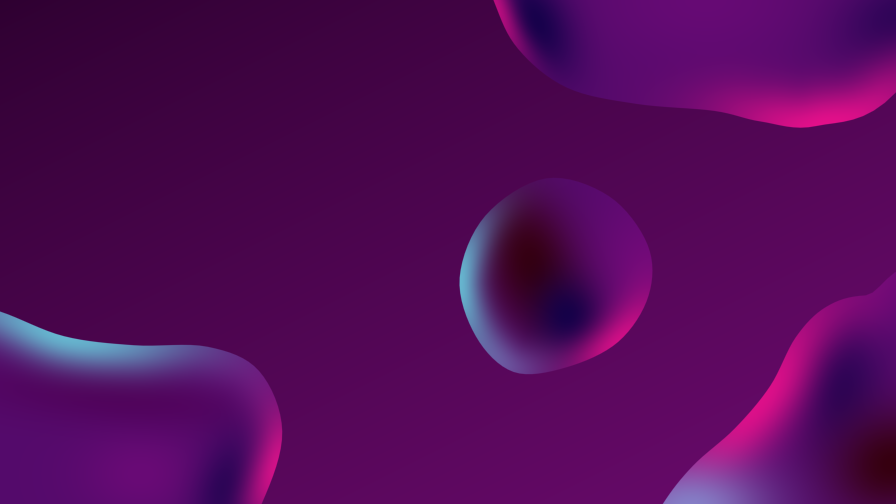
This background is drawn by a Shadertoy shader. Its source:

```glsl
const int KNOTS = 10;
const int STEPS = 8;
const vec3 TEAL = vec3(0.40, 0.71, 0.81);
const vec3 PINK = vec3(0.89, 0.06, 0.54);
const vec3 NAVY = vec3(0.06, 0.0, 0.28);
const vec3 MAROON = vec3(0.21, 0.0, 0.06);
const vec3 PURPLE = vec3(0.33, 0.04, 0.42);
const vec3 PLUM = vec3(0.31, 0.0, 0.34);
const vec3 VIOLET = vec3(0.43, 0.04, 0.47);
const vec3 LAVENDER = vec3(0.52, 0.50, 0.78);

// Catmull-Rom curve from b to c
vec2 spline(vec2 a, vec2 b, vec2 c, vec2 d, float t) {
    return b + 0.5 * t * (c - a + t * (2.0 * a - 5.0 * b + 4.0 * c - d
        + t * (3.0 * (b - c) + d - a)));
}

// Signed distance to a closed spline, negative inside
float blobDistance(vec2 p, vec2 knots[KNOTS]) {
    float nearest = 1e3, side = 1.0;
    vec2 start = knots[0];
    for (int i = 0; i < KNOTS; i++) {
        vec2 a = knots[(i + KNOTS - 1) % KNOTS], b = knots[i];
        vec2 c = knots[(i + 1) % KNOTS], d = knots[(i + 2) % KNOTS];
        for (int j = 1; j <= STEPS; j++) {
            vec2 end = spline(a, b, c, d, float(j) / float(STEPS));
            vec2 edge = end - start, w = p - start;
            vec2 gap = w - edge * clamp(dot(w, edge) / dot(edge, edge), 0.0, 1.0);
            nearest = min(nearest, dot(gap, gap));
            bool crosses = (start.y > p.y) != (end.y > p.y);
            if (crosses && w.x < edge.x * w.y / edge.y) side = -side;
            start = end;
        }
    }
    return side * sqrt(nearest);
}

// Soft elliptical spot, turned by an angle
float glow(vec2 p, vec2 centre, vec2 size, float angle) {
    float s = sin(angle), c = cos(angle);
    vec2 q = mat2(c, -s, s, c) * (p - centre) / size;
    return exp(-dot(q, q));
}

// Light that hugs the outline, fading with depth
float rim(float dist, float width) {
    float depth = min(dist, 0.0) / width;
    return exp(-depth * depth);
}

vec3 cover(vec3 below, vec3 above, float dist) {
    float soft = 0.75 / iResolution.y;
    return mix(above, below, smoothstep(-soft, soft, dist));
}

vec3 backdrop(vec2 p) {
    float t = clamp((0.45 * p.x + 0.9 * (1.0 - p.y)) / 1.7, 0.0, 1.0);
    return mix(vec3(0.18, 0.0, 0.19), vec3(0.42, 0.04, 0.43), pow(t, 0.87));
}

vec3 topBlob(vec2 p, float d) {
    vec3 col = mix(PURPLE, VIOLET, 0.7 * glow(p, vec2(1.40, 1.0), vec2(0.24, 0.14), 0.0));
    col = mix(col, NAVY, 0.6 * glow(p, vec2(1.79, 0.96), vec2(0.13, 0.09), 0.4));
    col = mix(col, NAVY, 0.92 * glow(p, vec2(1.06, 0.955), vec2(0.07, 0.12), 0.45));
    col = mix(col, PINK, 0.75 * rim(d, 0.035) * glow(p, vec2(0.98, 0.99), vec2(0.07, 0.13), 0.4));
    return mix(col, PINK, rim(d, 0.075) * glow(p, vec2(1.64, 0.75), vec2(0.22, 0.20), 0.0));
}

vec3 centreBlob(vec2 p, float d) {
    vec3 col = mix(PURPLE, VIOLET, glow(p, vec2(1.29, 0.47), vec2(0.13, 0.16), 0.0));
    col = mix(col, PLUM, 0.8 * glow(p, vec2(1.0, 0.48), vec2(0.08, 0.15), 0.0));
    col = mix(col, MAROON, glow(p, vec2(1.055, 0.475), vec2(0.085, 0.14), 0.3));
    col = mix(col, NAVY, 0.95 * glow(p, vec2(1.13, 0.365), vec2(0.065, 0.085), 0.4));
    col = mix(col, PINK, 0.9 * rim(d, 0.06) * glow(p, vec2(1.24, 0.31), vec2(0.12, 0.10), 0.6));
    col = mix(col, LAVENDER, 0.5 * rim(d, 0.06) * glow(p, vec2(0.99, 0.28), vec2(0.09, 0.08), 0.0));
    return mix(col, TEAL, rim(d, 0.047) * glow(p, vec2(0.91, 0.44), vec2(0.12, 0.15), 0.0));
}

vec3 leftBlob(vec2 p, float d) {
    vec3 col = mix(PURPLE, VIOLET, 0.8 * glow(p, vec2(0.28, 0.06), vec2(0.12, 0.09), 0.0));
    col = mix(col, PLUM, 0.9 * glow(p, vec2(0.22, 0.22), vec2(0.28, 0.06), -0.1));
    col = mix(col, NAVY, 0.65 * glow(p, vec2(0.45, 0.03), vec2(0.06, 0.11), -0.3));
    col = mix(col, VIOLET, 0.7 * rim(d, 0.08) * glow(p, vec2(0.50, 0.25), vec2(0.12, 0.10), 0.0));
    col = mix(col, PINK, 0.9 * rim(d, 0.05) * glow(p, vec2(0.56, 0.07), vec2(0.12, 0.12), 0.0));
    return mix(col, TEAL, rim(d, 0.06) * glow(p, vec2(0.13, 0.34), vec2(0.27, 0.20), 0.0));
}

vec3 rightBlob(vec2 p, float d) {
    vec3 col = mix(PURPLE, VIOLET, 0.8 * rim(d, 0.10));
    col = mix(col, NAVY, 0.65 * glow(p, vec2(1.66, 0.24), vec2(0.08, 0.12), -0.2));
    col = mix(col, MAROON, glow(p, vec2(1.77, 0.08), vec2(0.12, 0.10), 0.3));
    col = mix(col, PINK, 0.95 * rim(d, 0.08) * glow(p, vec2(1.51, 0.20), vec2(0.24, 0.12), 0.95));
    return mix(col, LAVENDER, glow(p, vec2(1.37, -0.01), vec2(0.15, 0.09), 0.0));
}

void mainImage(out vec4 fragColor, in vec2 fragCoord) {
    vec2 p = fragCoord / iResolution.y;

    // Outlines
    float top = blobDistance(p, vec2[KNOTS](
        vec2(0.979, 1.0), vec2(1.028, 0.903), vec2(1.125, 0.826), vec2(1.262, 0.794), vec2(1.417, 0.780),
        vec2(1.509, 0.759), vec2(1.620, 0.750), vec2(1.778, 0.817), vec2(1.99, 1.14), vec2(0.926, 1.16)));
    float centre = blobDistance(p, vec2[KNOTS](
        vec2(1.083, 0.646), vec2(1.208, 0.611), vec2(1.285, 0.514), vec2(1.287, 0.414), vec2(1.227, 0.322),
        vec2(1.123, 0.271), vec2(1.019, 0.262), vec2(0.944, 0.333), vec2(0.912, 0.449), vec2(0.963, 0.572)));
    float left = blobDistance(p, vec2[KNOTS](
        vec2(0.0, 0.382), vec2(0.127, 0.333), vec2(0.266, 0.315), vec2(0.412, 0.312), vec2(0.514, 0.264),
        vec2(0.560, 0.144), vec2(0.519, 0.0), vec2(0.428, -0.157), vec2(-0.463, -0.296), vec2(-0.116, 0.412)));
    float right = blobDistance(p, vec2[KNOTS](
        vec2(1.315, 0.0), vec2(1.375, 0.076), vec2(1.458, 0.150), vec2(1.528, 0.234), vec2(1.579, 0.331),
        vec2(1.639, 0.391), vec2(1.718, 0.414), vec2(1.852, 0.403), vec2(2.083, -0.389), vec2(1.262, -0.10)));

    // Layers
    vec3 col = backdrop(p);
    col = cover(col, topBlob(p, top), top);
    col = cover(col, centreBlob(p, centre), centre);
    col = cover(col, leftBlob(p, left), left);
    col = cover(col, rightBlob(p, right), right);
    fragColor = vec4(col, 1.0);
}
```
